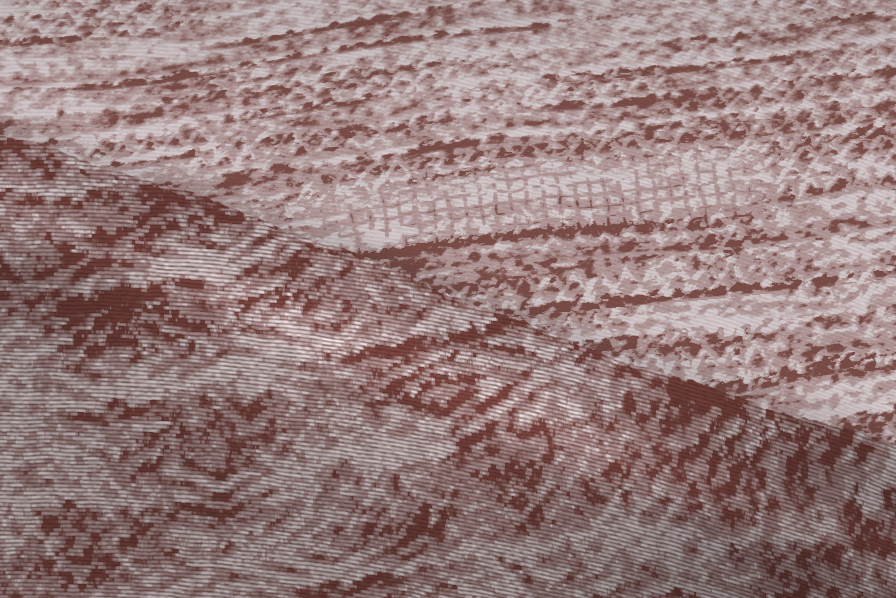
Reproduce this texture procedurally as a Shadertoy shader.

```glsl
// Folded woven cloth with worn, banded geometric motifs in rust, pink and off-white.

float hash(vec2 p) {
    p = fract(p * vec2(0.1031, 0.1137));
    p += dot(p, p.yx + 33.33);
    return fract((p.x + p.y) * p.x * 17.3);
}

float noise(vec2 p) {
    vec2 i = floor(p), f = fract(p);
    f = f * f * (3.0 - 2.0 * f);
    i += 100.0;
    return mix(mix(hash(i), hash(i + vec2(1, 0)), f.x),
               mix(hash(i + vec2(0, 1)), hash(i + vec2(1, 1)), f.x), f.y);
}

float fbm(vec2 p) {
    float sum = 0.0, amp = 0.53;
    for (int i = 0; i < 4; i++) {
        sum += amp * noise(p);
        p = mat2(1.6, 0.5, -0.5, 1.6) * p * 1.2 + 7.3;
        amp *= 0.5;
    }
    return sum;
}

// Height of the fold's crest across the canvas
float crest(float x) {
    return 0.775 - 0.35 * x + 0.012 * sin(x * 4.5) + 0.003 * sin(x * 23.0);
}

// Pattern tone: 0 is rust, about 0.45 pink, 1 off-white
float flatPattern(vec2 p) {
    float v = p.y - 0.12 * p.x + 0.006 * sin(p.x * 6.0);
    float grain = fbm(vec2(p.x * 68.0, v * 120.0)) - 0.5;
    float streak = fbm(vec2(p.x * 3.5, v * 42.0)) - 0.5;
    float row = v * (8.0 + 9.0 * v) + 0.25 * (noise(vec2(p.x * 5.0, v * 9.0)) - 0.5);
    float id = floor(row), f = fract(row) + 0.4 * grain;
    float kind = hash(vec2(id, 5.0));
    float tone = 0.465 + 0.85 * grain + 0.6 * streak;

    // Small worn diamond lattice inside the bands
    float zigzag = abs(abs(fract(p.x * 23.0 + kind + 0.6 * grain) - 0.5) - abs(f - 0.5)) * 2.0;
    float kept = smoothstep(0.35, 0.65, noise(vec2(p.x * 5.0, row * 1.3 + 9.0)));
    tone += 0.22 * (0.55 - smoothstep(0.05, 0.45, zigzag)) * kept;

    // Broken rust and white lines between the bands
    float wear = smoothstep(0.4, 0.75, noise(vec2(p.x * 4.0, id * 3.7)));
    tone -= 0.23 * wear * smoothstep(0.2, 0.04, abs(f - 0.13));
    tone += 0.17 * smoothstep(0.16, 0.0, abs(f - 0.36));

    // Pale checked patch with rust streaks under it
    vec2 q = vec2(p.x - 0.9, v - 0.555);
    vec2 warp = 0.35 * vec2(noise(p * 35.0), noise(p * 35.0 + 50.0));
    vec2 tile = abs(fract(vec2(p.x * 38.0 + 6.0 * v, v * 52.0) + warp) - 0.5);
    float check = smoothstep(0.48, 0.26, max(tile.x, tile.y) + 0.15 * grain);
    float patchEdge = max(abs(q.x) - 0.33, (abs(q.y) - 0.04) * 2.0) + 0.3 * grain;
    float checked = 0.41 + 0.23 * check + 0.6 * grain + 0.3 * streak;
    tone = mix(tone, checked, smoothstep(0.03, -0.03, patchEdge));
    tone -= 0.17 * smoothstep(0.05, 0.01, abs(q.y + 0.085)) * smoothstep(0.55, 0.25, abs(q.x));
    return tone;
}

float foldPattern(vec2 p) {
    float v = p.y - 0.1 * p.x - 0.1 * p.x * p.x * smoothstep(0.0, 0.5, p.y);
    v += 0.012 * sin(p.x * 6.0);
    float grain = fbm(vec2(p.x * 62.0, v * 85.0)) - 0.5;
    float blotch = fbm(p * vec2(6.0, 11.0) + 20.0) - 0.5;
    float row = v * 5.6 + 0.4 + 0.2 * (noise(p * 9.0) - 0.5);
    float id = floor(row), f = fract(row) + 0.15 * grain;
    float tone = 0.465 + 0.8 * grain + 0.85 * blotch;

    // Nested diamonds, worn away in places
    float across = fract(p.x * 2.7 + 0.5 * id) - 0.5;
    float ring = abs(across) + abs(f - 0.55) + 0.12 * grain;
    float worn = smoothstep(0.3, 0.6, noise(p * vec2(5.0, 7.0) + 4.0));
    tone += 0.2 * sin(ring * 30.0) * worn * smoothstep(0.8, 0.6, ring);

    // Fine trellis in the remaining gaps
    vec2 lattice = abs(fract(vec2(p.x * 19.0, row * 3.0) + 0.4 * grain) - 0.5);
    tone += 0.18 * (0.5 - smoothstep(0.04, 0.2, abs(lattice.x - lattice.y))) * (1.0 - worn);

    // Broken rust stripe beside a pale one
    float gap = smoothstep(0.3, 0.65, noise(vec2(p.x * 5.0, id * 5.1)));
    tone -= 0.27 * gap * smoothstep(0.1, 0.02, abs(f - 0.1));
    tone += 0.2 * smoothstep(0.12, 0.02, abs(f - 0.26));
    return tone;
}

void mainImage(out vec4 fragColor, in vec2 fragCoord) {
    vec2 p = fragCoord / iResolution.y;
    float depth = crest(p.x) - p.y;
    float front = smoothstep(-0.002, 0.002, depth + 0.006 * (noise(p * 90.0) - 0.5));

    // Weft threads bend along the fold; each shifts the pattern a little
    float weft = (p.y + 0.12 * p.x * p.x + 0.003 * noise(p * 25.0)) * 150.0;
    float strand = floor(weft), across = fract(weft) - 0.5;
    vec2 woven = p + vec2(0.009 * (hash(vec2(strand, 8.0)) - 0.5), -across / 150.0);

    // Tone of each layer, with rust flecks just below the crest
    float rim = smoothstep(0.03, 0.005, abs(depth - 0.012));
    float fleck = smoothstep(0.45, 0.7, noise(vec2(p.x * 22.0, depth * 90.0)));
    float tone = mix(flatPattern(p), foldPattern(woven) - 0.2 * rim * fleck, front);

    // Focus softens toward the far edge
    float blur = mix(0.1 + 0.1 * smoothstep(0.65, 1.0, p.y), 0.1, front);
    vec3 rust = mix(vec3(0.46, 0.29, 0.27), vec3(0.43, 0.24, 0.22), front);
    vec3 pink = mix(vec3(0.675, 0.58, 0.58), vec3(0.64, 0.545, 0.545), front);
    vec3 white = vec3(0.8, 0.765, 0.775);
    vec3 color = mix(rust, pink, smoothstep(0.29 - blur, 0.29 + blur, tone));
    color = mix(color, white, smoothstep(0.57 - blur, 0.57 + blur, tone));

    // Dark gaps between threads, uneven yarn along them
    float gapLine = smoothstep(0.08, 0.5, abs(across));
    float yarn = noise(vec2(p.x * 140.0, weft * 1.8));
    float groove = (0.55 * gapLine + 0.45 * yarn) * mix(0.15, 0.68, front);
    color = mix(color, vec3(0.27, 0.145, 0.13), groove);

    // Light: bright slope, shaded hollow at lower right and left flank
    float shade = 1.08 - 0.17 * smoothstep(0.12, 0.5, depth);
    shade -= 0.3 * smoothstep(0.55, 0.0, length((p - vec2(1.42, 0.1)) * vec2(0.75, 1.5)));
    shade -= 0.16 * smoothstep(0.4, 0.0, length((p - vec2(0.05, 0.57)) * vec2(0.7, 1.6)));
    shade += 0.12 * smoothstep(0.1, 0.0, abs(depth - 0.13 - 0.03 * p.x));
    float flatLight = 1.05 - 0.1 * smoothstep(0.06, 0.0, -depth) - 0.06 * smoothstep(0.8, 1.0, p.y);
    color *= mix(flatLight, shade, front);
    fragColor = vec4(color, 1.0);
}
```
